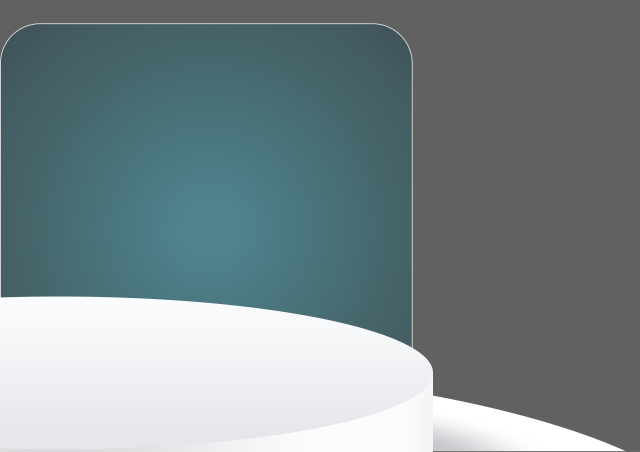
Reproduce this background procedurally as a WebGL 1 fragment shader.

```glsl
precision highp float;
uniform vec2 u_resolution;

// Antialiased coverage of a signed distance
float cover(float d) {
  return clamp(0.5 - d * u_resolution.y, 0.0, 1.0);
}

float roundedBox(vec2 p, vec2 halfSize, float radius) {
  vec2 q = abs(p) - halfSize + radius;
  return length(max(q, 0.0)) + min(max(q.x, q.y), 0.0) - radius;
}

// First-order distance to an ellipse outline
float ellipse(vec2 p, vec2 radii) {
  float k = length(p / radii);
  return k * (k - 1.0) / max(length(p / (radii * radii)), 0.0001);
}

// Radial teal light behind the podium
vec3 panelColor(vec2 p) {
  float r = length(p - vec2(0.464, 0.494));
  vec3 c = mix(vec3(0.315, 0.51, 0.565), vec3(0.285, 0.45, 0.475), smoothstep(0.02, 0.28, r));
  c = mix(c, vec3(0.27, 0.38, 0.40), smoothstep(0.22, 0.48, r));
  return mix(c, vec3(0.25, 0.32, 0.35), smoothstep(0.44, 0.66, r));
}

void main() {
  vec2 p = gl_FragCoord.xy / u_resolution.y;
  vec3 color = vec3(0.38);

  // Panel with a thin white rim
  float panel = roundedBox(p - vec2(0.4565, 0.3475), vec2(0.4555, 0.6), 0.088);
  color = mix(color, panelColor(p), cover(panel));
  color = mix(color, vec3(0.96), 0.9 * cover(abs(panel) - 0.0009));

  // Lower step, shaded beside the podium
  float lowerStep = ellipse(p - vec2(0.129, -0.21), vec2(1.473, 0.405));
  float shade = smoothstep(0.03, 0.12, -lowerStep) * (1.0 - smoothstep(0.95, 1.25, p.x));
  vec3 stepColor = mix(vec3(1.0), vec3(0.78, 0.78, 0.80), shade);
  color = mix(color, stepColor, cover(lowerStep));
  color = mix(color, vec3(0.42), cover(p.y - 0.002) * step(0.912, p.x));

  // Podium wall
  vec2 q = p - vec2(0.129, 0.175);
  float wall = max(q.x - 0.829, q.y);
  vec3 wallColor = mix(vec3(0.86, 0.86, 0.87), vec3(0.985, 0.985, 0.99), smoothstep(0.15, 0.72, p.x));
  wallColor -= 0.025 * smoothstep(0.9, 0.957, p.x);
  color = mix(color, wallColor, cover(wall));

  // Podium top
  vec3 topColor = mix(vec3(0.895, 0.9, 0.92), vec3(0.98, 0.985, 0.988), smoothstep(-0.03, 0.36, p.y));
  color = mix(color, topColor, cover(ellipse(q, vec2(0.829, 0.169))));

  gl_FragColor = vec4(color, 1.0);
}
```
